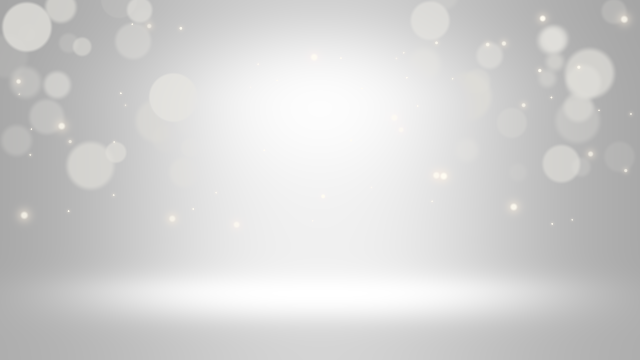
A WebGL 2 fragment shader for this background:

```glsl
#version 300 es
precision highp float;
// A pale studio backdrop: a bright grey wall above a softly lit floor.
// Smooth falloffs shade the room; additive sequences spread out-of-focus
// discs over both upper sides, and hashes scatter warm sparkles.

uniform vec2 u_resolution;
out vec4 fragColor;

// Room, in units of the canvas height; x is measured from the middle
const float WALL_EDGE = 0.635;
const float WALL_LIFT = 0.305;
const float WALL_WIDTH = 0.62;
const float WALL_CURVE = 2.4;
const float TOP_SHADE = 0.14;
const vec2 LAMP_CENTRE = vec2(0.0, 0.70);
const vec2 LAMP_SIZE = vec2(0.28, 0.20);
const float LAMP_POWER = 0.85;
const float FLOOR_EDGE = 0.66;
const float FLOOR_LIFT = 0.17;
const float HORIZON = 0.185;
const float BEAM_WIDTH = 0.60;
const float BEAM_ABOVE = 0.055;
const float BEAM_BELOW = 0.075;

// Discs: inward distance and depth below the top, as shares of DISC_SPREAD
const int DISCS_PER_SIDE = 24;
const vec2 DISC_SPREAD = vec2(0.64, 0.50);
const vec2 LEFT_START = vec2(0.117, 0.15);
const vec2 LEFT_STEP = vec2(0.633, 0.39);
const vec2 RIGHT_START = vec2(0.219, 0.408);
const vec2 RIGHT_STEP = vec2(0.531, 0.131);
const float DISC_JITTER = 0.09;
const float LARGE_RADIUS = 0.068;
const vec2 SMALL_RADIUS = vec2(0.022, 0.050);
const vec3 DISC_TINT = vec3(0.89, 0.885, 0.865);

// Sparkles
const int SPARK_COUNT = 56;
const float SPARK_DROP = 0.60;
const vec2 SPARK_RADIUS = vec2(0.0022, 0.0095);
const vec3 SPARK_CORE = vec3(1.0, 0.99, 0.95);
const vec3 SPARK_HALO = vec3(0.99, 0.94, 0.87);

float bell(float x) {
    return exp(-x * x);
}

// Four random values from one index and a seed
vec4 hash4(float index, float seed) {
    vec4 h = fract(vec4(index, seed, index, seed) * vec4(0.1031, 0.1030, 0.0973, 0.1099));
    h += dot(h, h.wzxy + 33.33);
    return fract((h.xxyz + h.yzzw) * h.zywx);
}

vec3 room(vec2 p) {
    // Wall: bright column, shaded ceiling and round lamp glow
    float column = exp(-pow(abs(p.x) / WALL_WIDTH, WALL_CURVE));
    float wall = WALL_EDGE + WALL_LIFT * column;
    wall -= TOP_SHADE * column * smoothstep(0.70, 1.02, p.y);
    wall = mix(wall, 1.0, LAMP_POWER * bell(length((p - LAMP_CENTRE) / LAMP_SIZE)));

    // Floor, meeting the wall inside the beam
    float ground = FLOOR_EDGE + FLOOR_LIFT * bell(p.x / WALL_WIDTH);
    float shade = mix(ground, wall, smoothstep(0.08, 0.22, p.y));

    // Wide beam of light along the horizon
    float rise = p.y - HORIZON;
    float beam = bell(rise / (rise > 0.0 ? BEAM_ABOVE : BEAM_BELOW));
    beam *= exp(-pow(abs(p.x) / BEAM_WIDTH, 2.5));
    return vec3(mix(shade, 1.0, beam));
}

// One side's discs; q holds the distances from that side and from the top
vec3 addDiscs(vec3 color, vec2 q, vec2 start, vec2 stride, float seed) {
    for (int i = 0; i < DISCS_PER_SIDE; i++) {
        float k = float(i);
        vec4 look = hash4(k + 1.0, seed);
        float lateness = smoothstep(0.0, 8.0, k);
        vec2 centre = fract(start + stride * k) * DISC_SPREAD;
        centre += DISC_JITTER * lateness * (look.xw - 0.5);

        // The first discs are large and strong, later ones vary
        float radius = mix(LARGE_RADIUS, mix(SMALL_RADIUS.x, SMALL_RADIUS.y, look.x), lateness);
        float strength = mix(0.75, mix(0.15, 0.75, look.z * look.z), smoothstep(0.0, 3.0, k));
        float blur = mix(0.003, 0.014, look.y);
        float cover = 1.0 - smoothstep(radius - blur, radius + blur, length(q - centre));
        vec3 tint = DISC_TINT + 0.06 * (look.w - 0.5);
        color = mix(color, max(color, tint), cover * strength);
    }
    return color;
}

vec3 addSparks(vec3 color, vec2 p, float halfWidth) {
    for (int i = 0; i < SPARK_COUNT; i++) {
        vec4 h = hash4(float(i) + 1.0, 91.0);
        float across = fract((float(i) + h.x) * 0.618);
        vec2 centre = vec2((2.0 * across - 1.0) * halfWidth, 0.97 - SPARK_DROP * h.y);

        // Mostly tiny points, a few larger ones with a warm halo
        float size = h.z * h.z * h.z;
        float radius = mix(SPARK_RADIUS.x, SPARK_RADIUS.y, size);
        float d = length(p - centre);
        float halo = bell(d / (radius * 2.2)) * mix(0.2, 0.45, size);
        float core = 1.0 - smoothstep(radius * 0.5, radius * 1.4, d);
        color = mix(color, max(color, SPARK_HALO), halo);
        color = mix(color, SPARK_CORE, core * mix(0.5, 1.0, h.w));
    }
    return color;
}

void main() {
    vec2 p = (gl_FragCoord.xy - vec2(0.5 * u_resolution.x, 0.0)) / u_resolution.y;
    float halfWidth = 0.5 * u_resolution.x / u_resolution.y;
    vec3 color = room(p);
    color = addDiscs(color, vec2(halfWidth + p.x, 1.0 - p.y), LEFT_START, LEFT_STEP, 17.0);
    color = addDiscs(color, vec2(halfWidth - p.x, 1.0 - p.y), RIGHT_START, RIGHT_STEP, 53.0);
    fragColor = vec4(clamp(addSparks(color, p, halfWidth), 0.0, 1.0), 1.0);
}
```
